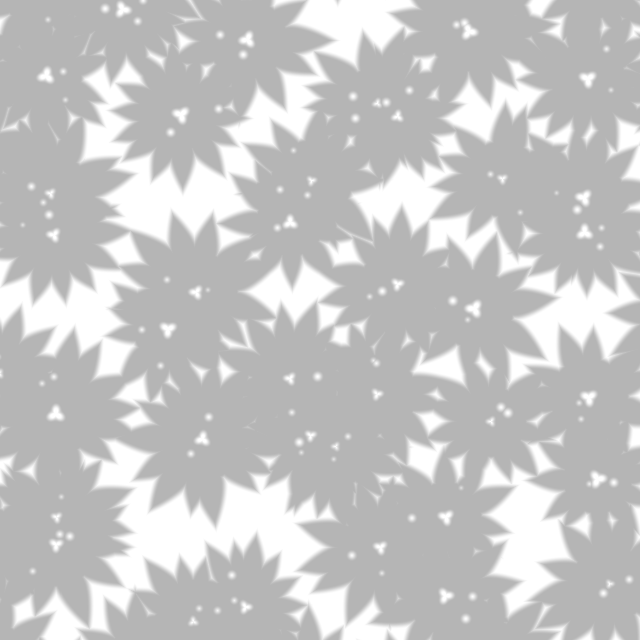
A WebGL 1 fragment shader for this pattern:

```glsl
precision highp float;
uniform vec2 u_resolution;

#define GRID 6.0            // flowers along one side
#define RADIUS_MIN 0.110
#define RADIUS_MAX 0.138
#define PETALS_MIN 11.0
#define PETALS_SPAN 4.0
#define PETAL_WIDTH 0.175   // half width, relative to the flower radius
#define PETAL_JITTER 0.55   // share of the petal spacing
#define HOLE_SIZE 0.0105
#define SOFTNESS 0.0055     // half width of the soft edge
#define GREY vec3(0.71)
#define WHITE vec3(1.0)

const float TAU = 6.2831853;

vec3 hash3(vec2 p) {
  vec3 q = fract(vec3(p.xyx) * vec3(0.1031, 0.1030, 0.0973));
  q += dot(q, q.yxz + 33.33);
  return fract((q.xxy + q.yzz) * q.zyx);
}

// Pointed leaf along +x from the origin to x = 1.
float leaf(vec2 p) {
  float u = abs(p.x - 0.5) / 0.5;
  float halfWidth = PETAL_WIDTH * (1.0 - pow(u, 1.6));
  return (abs(p.y) - halfWidth) * 0.88;
}

// Ring of uneven petals around a solid core.
float flower(vec2 p, float radius, vec2 seed) {
  vec3 rnd = hash3(seed + 41.7);
  float count = PETALS_MIN + floor(rnd.x * PETALS_SPAN);
  float spacing = TAU / count;
  float turn = rnd.y * TAU;
  float nearest = floor((atan(p.y, p.x + 1e-6) - turn) / spacing + 0.5);
  float d = length(p) - 0.5 * radius;
  for (int i = -1; i <= 1; i++) {
    float k = nearest + float(i);
    vec3 vary = hash3(seed * 7.3 + mod(k + 0.5, count) * vec2(3.7, 5.9));
    float a = turn + (k + (vary.x - 0.5) * PETAL_JITTER) * spacing;
    vec2 axis = vec2(cos(a), sin(a));
    float size = radius * mix(0.84, 1.06, vary.y);
    vec2 q = vec2(dot(p, axis), axis.x * p.y - axis.y * p.x);
    d = min(d, leaf(q / size) * size);
  }
  return d;
}

// Ragged gap at the flower centre with two specks beside it.
float holes(vec2 p, vec2 seed) {
  vec3 rnd = hash3(seed + 87.3);
  float lobes = 1.0 + 0.3 * sin(3.0 * atan(p.y, p.x + 1e-6) + rnd.y * TAU);
  float d = length(p) - HOLE_SIZE * mix(0.35, 1.0, rnd.x) * lobes;
  for (int i = 0; i < 2; i++) {
    vec3 speck = hash3(seed * 3.1 + float(i) * 19.0 + 5.0);
    float a = speck.x * TAU;
    vec2 offset = mix(0.014, 0.06, speck.y) * vec2(cos(a), sin(a));
    d = min(d, length(p - offset) - HOLE_SIZE * mix(0.05, 0.5, speck.z));
  }
  return d;
}

void main() {
  vec2 uv = gl_FragCoord.xy / min(u_resolution.x, u_resolution.y);
  vec2 cell = floor(uv * GRID);
  float petals = 1.0;
  float gaps = 1.0;

  // Union of the flowers scattered in the neighbouring cells
  for (int y = -1; y <= 1; y++) {
    for (int x = -1; x <= 1; x++) {
      vec2 id = cell + vec2(float(x), float(y));
      vec2 seed = id + 23.0;
      vec3 rnd = hash3(seed);
      vec2 p = uv - (id + rnd.xy) / GRID;
      petals = min(petals, flower(p, mix(RADIUS_MIN, RADIUS_MAX, rnd.z), seed));
      gaps = min(gaps, holes(p, seed));
    }
  }

  float d = max(petals, -gaps);
  gl_FragColor = vec4(mix(GREY, WHITE, smoothstep(-SOFTNESS, SOFTNESS, d)), 1.0);
}
```
